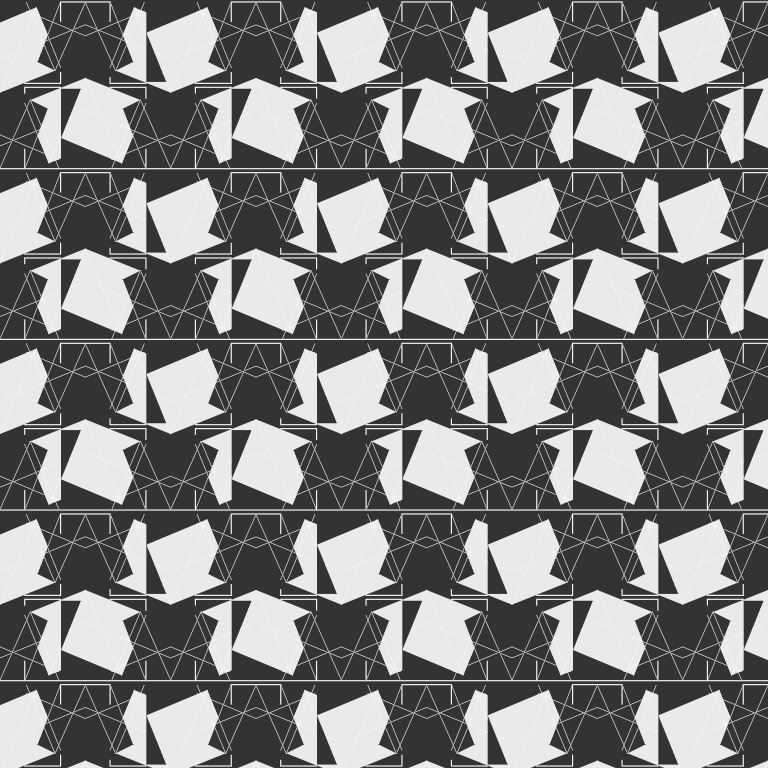
A Shadertoy shader for this pattern:

```glsl
float segmentDistance(vec2 p, vec2 a, vec2 b) {
    vec2 ab = b - a;
    return length(p - a - ab * clamp(dot(p - a, ab) / dot(ab, ab), 0.0, 1.0));
}

// Signed distance to the folded paper polygon.
float paperDistance(vec2 p) {
    vec2 corner[6] = vec2[6](
        vec2(-0.285, 0.383), vec2(0.426, 0.086), vec2(0.559, 0.406),
        vec2(0.437, 0.725), vec2(0.645, 0.828), vec2(0.0, 1.086));
    float nearest = 1e3;
    float side = 1.0;
    for (int i = 0; i < 6; i++) {
        vec2 a = corner[i], b = corner[(i + 1) % 6];
        nearest = min(nearest, segmentDistance(p, a, b));
        bool crosses = (a.y > p.y) != (b.y > p.y);
        if (crosses && p.x < a.x + (p.y - a.y) * (b.x - a.x) / (b.y - a.y)) side = -side;
    }
    return side * nearest;
}

// The paper joined with the visible parts of its mirror image.
float starDistance(vec2 p) {
    float wing = paperDistance(vec2(-p.x, p.y));
    return min(paperDistance(p), max(wing, min(p.x + 0.285, 0.96 - p.y)));
}

// Thin diagonals; x is measured from the dark centre.
float creaseDistance(vec2 p) {
    vec4 crease[7] = vec4[7](
        vec4(0.0, 0.03, 0.355, 0.83), vec4(0.0, 0.29, 1.0, 0.70),
        vec4(0.0, 0.42, 0.69, 0.13), vec4(0.355, 0.83, 0.69, 0.03),
        vec4(0.574, 0.086, 0.29, 0.79), vec4(0.29, 0.02, 0.56, 0.715),
        vec4(0.574, 0.086, 1.0, 1.086));
    float nearest = 1e3;
    for (int i = 0; i < 7; i++)
        nearest = min(nearest, segmentDistance(p, crease[i].xy, crease[i].zw));
    return nearest;
}

// Upright brackets along the row borders.
float bracketDistance(vec2 p, float axisX, bool odd) {
    float d = segmentDistance(p, vec2(0.0, 0.023), vec2(odd ? 1.0 : 0.29, 0.023));
    d = min(d, segmentDistance(p, vec2(0.29, 0.023), vec2(0.29, 0.25)));
    d = min(d, segmentDistance(p, vec2(0.29, 0.977), vec2(0.71, 0.977)));
    d = min(d, segmentDistance(p, vec2(0.29, axisX > 0.0 ? 0.85 : 0.91), vec2(0.29, 0.977)));
    return d;
}

// Share of a pixel covered by a stroke of the given half width.
float stroke(float d, float halfWidth, float pixel) {
    return max(0.0, min(d + halfWidth, 0.5 * pixel) - max(d - halfWidth, -0.5 * pixel)) / pixel;
}

void mainImage(out vec4 fragColor, in vec2 fragCoord) {
    // Nine rows; every other one is flipped and moved by half a repeat.
    float pixel = 9.0 / iResolution.y;
    vec2 p = vec2(fragCoord.x, iResolution.y - fragCoord.y) * pixel;
    float paper = 0.0;
    float lines = 0.0;

    for (int j = -1; j <= 1; j++) {
        float row = floor(p.y) + float(j);
        bool odd = mod(row, 2.0) > 0.5;
        vec2 q = vec2(p.x + (odd ? 1.0 : 0.0), odd ? row + 1.0 - p.y : p.y - row);
        q.x = mod(q.x + 1.0, 2.0) - 1.0;
        vec2 folded = vec2(1.0 - abs(q.x), q.y);

        float star = starDistance(q);
        paper = max(paper, clamp(0.5 - star / pixel, 0.0, 1.0));

        // The pocket beside the paper stays free of creases.
        bool pocket = star > 0.0 && q.x > -0.285 && q.x < 0.0 && q.y > 0.1 && q.y < 0.96;
        float crease = pocket ? 0.0 : stroke(creaseDistance(folded), 0.0036, pixel);
        float bracket = stroke(bracketDistance(folded, q.x, odd), 0.0068, pixel);
        lines = max(lines, max(crease, bracket));
    }

    float shade = mix(0.2, 0.918, paper);
    shade = mix(shade, 0.97, lines);
    fragColor = vec4(vec3(shade), 1.0);
}
```
